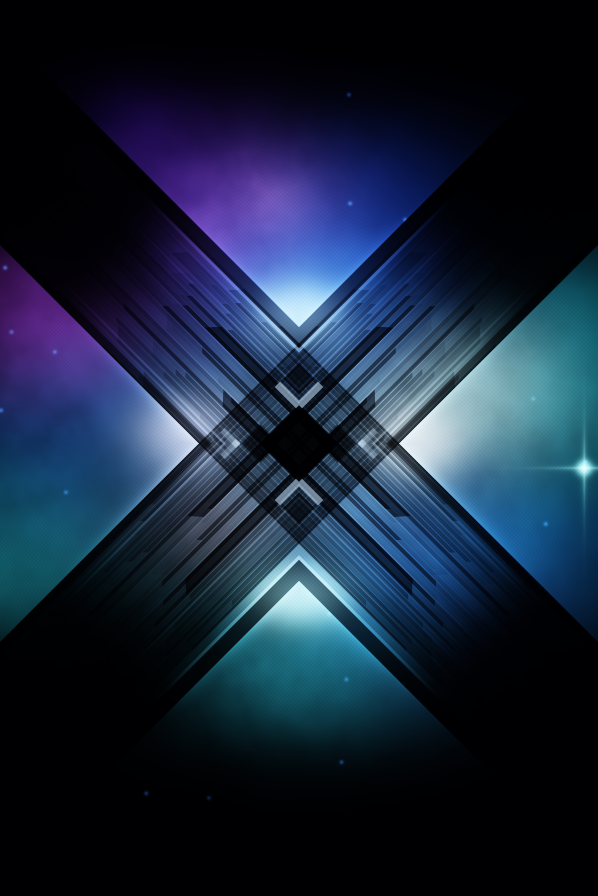
Write a Shadertoy shader that draws this background.

```glsl
// Two dark, striped glass bands cross over a glowing blue, teal and purple nebula.
// The nebula is a sum of soft blobs times value noise; the bands are hashed lanes
// in diagonal coordinates, mirrored on both axes, with lit rims and inlaid bars.

#define CENTER vec2(0.5, 0.505)
#define SIDE_EDGE 0.168
#define TOP_EDGE 0.195
#define BOTTOM_EDGE 0.230
#define CORE 0.064
#define WIDE_LANE 0.034
#define THIN_LANE 0.0115
#define EXPOSURE 1.35
#define STAR_CELLS 9.0
#define WEAVE 150.0

float hash(vec2 p) {
    vec3 q = fract(vec3(p.xyx) * 0.1031);
    q += dot(q, q.yzx + 33.33);
    return fract((q.x + q.y) * q.z);
}

float noise(vec2 p) {
    vec2 i = floor(p), f = fract(p);
    f = f * f * (3.0 - 2.0 * f);
    return mix(mix(hash(i), hash(i + vec2(1, 0)), f.x),
               mix(hash(i + vec2(0, 1)), hash(i + vec2(1, 1)), f.x), f.y);
}

float fbm(vec2 p) {
    float sum = 0.0, gain = 0.5;
    for (int i = 0; i < 5; i++) {
        sum += gain * noise(p);
        p = mat2(1.6, 1.2, -1.2, 1.6) * p + 7.3;
        gain *= 0.5;
    }
    return sum;
}

float blob(vec2 p, float x, float y, float rx, float ry) {
    vec2 d = (p - vec2(x, y)) / vec2(rx, ry);
    return exp(-dot(d, d));
}

// Soft box: 1 between lo and hi
float span(float v, float lo, float hi, float aa) {
    return smoothstep(lo - aa, lo + aa, v) * (1.0 - smoothstep(hi - aa, hi + aa, v));
}

vec3 nebula(vec2 p) {
    float cloud = fbm(p * 6.0 + 20.0);
    vec2 w = p + 0.07 * (vec2(cloud, fbm(p * 5.0 + 50.0)) - 0.5);
    // Top: blue, purple and a rusty wisp
    vec3 c = vec3(0.04, 0.14, 0.62) * blob(w, 0.05, 0.32, 0.22, 0.18);
    c += vec3(0.20, 0.06, 0.42) * blob(w, -0.15, 0.37, 0.17, 0.18);
    c += vec3(0.04, 0.01, 0.16) * blob(w, -0.28, 0.56, 0.12, 0.10);
    c += vec3(0.30, 0.14, 0.10) * blob(w, -0.05, 0.40, 0.12, 0.10) * cloud;
    // Left: purple over blue over teal
    c += vec3(0.30, 0.07, 0.42) * blob(w, -0.42, 0.19, 0.15, 0.12);
    c += vec3(0.04, 0.18, 0.42) * blob(w, -0.36, 0.02, 0.19, 0.15);
    c += vec3(0.04, 0.27, 0.30) * blob(w, -0.46, -0.19, 0.17, 0.13);
    // Right: pale cloud, teal, deep blue
    c += vec3(0.55, 0.70, 0.68) * blob(w, 0.28, 0.08, 0.14, 0.11);
    c += vec3(0.04, 0.38, 0.45) * blob(w, 0.45, 0.09, 0.17, 0.20);
    c += vec3(0.03, 0.18, 0.38) * blob(w, 0.37, -0.18, 0.17, 0.14);
    // Bottom and middle
    c += vec3(0.06, 0.40, 0.46) * blob(w, 0.01, -0.34, 0.20, 0.13);
    c += vec3(0.08, 0.24, 0.62) * blob(w, 0.19, -0.22, 0.15, 0.15);
    c += vec3(0.18, 0.08, 0.05) * blob(w, -0.13, -0.14, 0.12, 0.10);
    c += vec3(0.30, 0.52, 0.72) * blob(p, 0.0, 0.0, 0.23, 0.23);
    c *= 0.45 + 1.1 * cloud;
    // Flashes in the four notches
    c += vec3(0.9, 1.3, 1.6) * blob(p, 0.0, 0.215, 0.065, 0.050);
    c += vec3(0.05, 0.25, 0.55) * blob(p, 0.01, 0.25, 0.13, 0.10);
    c += vec3(0.8, 0.8, 1.0) * blob(p, -0.18, 0.02, 0.08, 0.055);
    c += vec3(1.0, 1.0, 0.95) * blob(p, 0.19, 0.005, 0.075, 0.055);
    c += vec3(0.9, 1.3, 1.3) * blob(p, 0.0, -0.255, 0.07, 0.045);
    return c;
}

vec3 stars(vec2 p) {
    vec2 g = p * STAR_CELLS, id = floor(g);
    vec2 d = fract(g) - 0.2 - 0.6 * vec2(hash(id + 3.0), hash(id + 71.0));
    float seed = hash(id + 140.0);
    vec3 c = vec3(0.15, 0.4, 0.9) * step(0.6, seed) * seed * exp(-dot(d, d) * 1100.0);
    // One large star with a cross flare
    vec2 f = abs(p - vec2(0.477, -0.041));
    float flare = exp(-f.x * 350.0 - f.y * 28.0) + exp(-f.y * 350.0 - f.x * 28.0);
    return c + vec3(0.5, 1.0, 1.0) * (flare + 2.0 * exp(-dot(f, f) * 9000.0));
}

// Light let through one band, given the positions across and along it
float bandLight(float across, float along, float aa) {
    float s = abs(along), side = sign(across * along), light = 1.0;
    for (int i = 0; i < 2; i++) {
        float width = i == 0 ? WIDE_LANE : THIN_LANE;
        float lane = abs(across) / width, id = floor(lane);
        float tone = hash(vec2(id + 11.0, float(i) * 9.0));
        float reach = 0.2 + 0.45 * hash(vec2(id, side + 5.0 + float(i)));
        float shade = span(fract(lane), 0.06, 0.94, aa / width);
        float cut = 1.0 - smoothstep(-aa, aa, s + across * side * 0.9 - reach);
        light *= 1.0 - shade * mix(0.12, 0.80, tone) * mix(0.35, 1.0, cut);
    }
    return mix(1.0, light, span(abs(across), -1.0, SIDE_EDGE, aa));
}

void mainImage(out vec4 fragColor, in vec2 fragCoord) {
    vec2 p = (fragCoord - CENTER * iResolution.xy) / iResolution.x;
    float aa = 1.0 / iResolution.x;
    float a = p.x + p.y, b = p.y - p.x;
    float t = abs(p.y) - abs(p.x), s = abs(p.x) + abs(p.y);
    float upper = p.y > 0.0 ? TOP_EDGE : BOTTOM_EDGE;
    float outside = max(t - upper, -SIDE_EDGE - t);
    float inside = 1.0 - smoothstep(-aa, aa, outside);

    vec3 sky = nebula(p);
    vec3 tint = sky / (max(sky.r, max(sky.g, sky.b)) + 0.1);
    float fade = 1.0 - smoothstep(0.2, 0.68, s);
    vec3 open = sky + stars(p) + tint * 0.9 * fade * exp(-max(outside, 0.0) * 70.0);

    // Striped glass, darker toward the ends and along the borders
    float glass = bandLight(b, a, aa) * bandLight(a, b, aa);
    glass *= 1.0 - 0.97 * smoothstep(0.22, 0.70, s);
    glass *= 1.0 - 0.75 * span(t, upper - 0.036, 1.0, aa);
    glass *= 1.0 - 0.65 * span(t, -1.0, -SIDE_EDGE + 0.022, aa);
    vec3 bands = sky * glass * 1.25;

    // Bright inlaid lines, short chevrons and side crossings
    float line = span(t, upper - 0.043, upper - 0.036, aa) * fade;
    line += 0.4 * span(t, 0.088, 0.092, aa) * fade;
    line += 0.45 * span(t, -0.127, -0.122, aa) * fade;
    bands += (tint + 0.1) * line * 0.75;
    float lo = min(abs(a), abs(b)), hi = max(abs(a), abs(b));
    float chevron = span(lo, 0.054, 0.072, aa) * span(hi, 0.054, 0.135, aa) * step(0.0, t);
    float crossing = span(lo, 0.098, 0.113, aa) * span(hi, 0.098, 0.15, aa) * step(t, 0.0);
    float joint = span(lo, 0.098, 0.113, aa) * span(hi, 0.098, 0.113, aa) * step(t, 0.0);
    bands += vec3(0.42, 0.52, 0.62) * (chevron + 0.55 * crossing + joint);

    // Dark squares stacked over the middle, then the black core
    float tile = span(length(vec2(0.0, max(abs(abs(p.x) - 0.064), 0.0) + abs(p.y))), -1.0, 0.032, aa);
    tile = max(tile, span(abs(p.x) + abs(abs(p.y) - 0.108), -1.0, 0.026, aa));
    bands *= 1.0 - 0.7 * tile;
    bands *= 1.0 - 0.97 * span(hi, -1.0, CORE, aa);

    vec3 color = mix(open, bands, inside);
    vec2 weave = cos(p * WEAVE * 6.2832);
    color *= 1.0 + 0.05 * weave.x * weave.y;
    color *= 1.0 - smoothstep(0.42, 0.72, abs(p.y));
    fragColor = vec4(1.0 - exp(-EXPOSURE * color) + vec3(0.0, 0.0, 0.008), 1.0);
}
```
